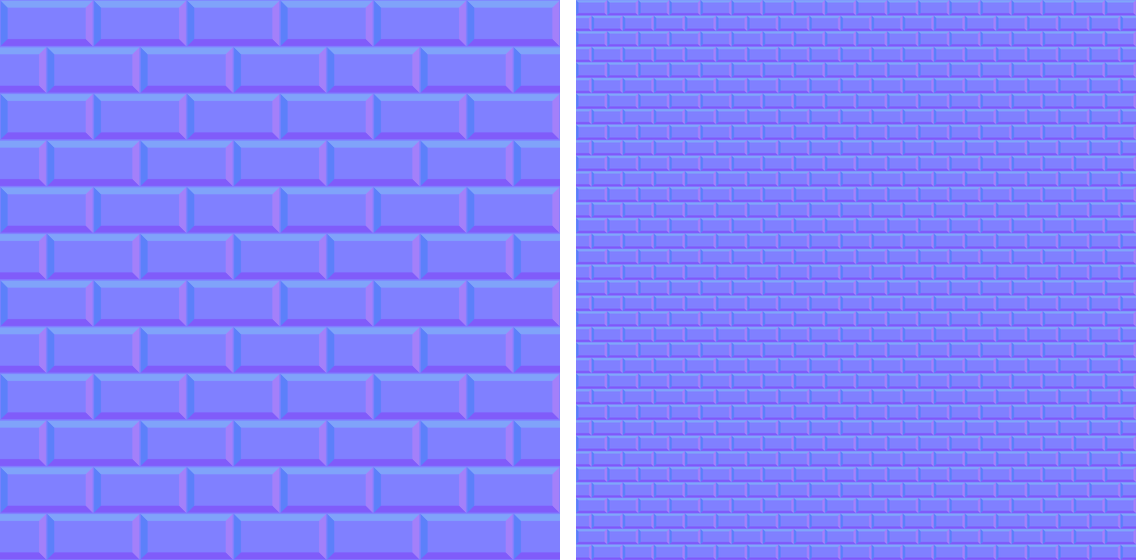
Left: one tile. Right: repeated 3 by 3.
Write a Shadertoy shader that draws this texture map.

```glsl
// Tangent-space normal map of bevelled bricks in running bond, tiling on all sides.
#define COLUMNS 6.0      // bricks across
#define ROWS 12.0        // courses down, even so the bond wraps
#define ROW_SHIFT 0.5    // offset of alternate courses, in bricks
#define JOINT 0.016      // half width of the flat joint, in course heights
#define BEVEL 0.163      // distance from cell edge to flat face
#define SOFTNESS 0.016   // half width of the rounded creases
#define SLOPE 0.29       // tangent of the bevel angle

// Position relative to the centre of its brick, in course heights.
vec2 brickPosition(vec2 uv, vec2 halfSize) {
    vec2 cell = uv * vec2(COLUMNS, ROWS);
    float shifted = 1.0 - mod(floor(cell.y), 2.0);
    cell.x += ROW_SHIFT * shifted;
    return (fract(cell) - 0.5) * 2.0 * halfSize;
}

// Smooth step centred on a crease.
float crease(float edge, float softness, float x) {
    return smoothstep(edge - softness, edge + softness, x);
}

vec3 brickNormal(vec2 p, vec2 halfSize, float softness) {
    vec2 inset = halfSize - abs(p);
    float edgeDistance = min(inset.x, inset.y);

    // Sloped band between the flat joint and the flat face
    float bevel = crease(JOINT, softness, edgeDistance)
                * (1.0 - crease(BEVEL, softness, edgeDistance));

    // Mitred corners blend the side slope into the top or bottom slope
    float mitre = crease(0.0, softness, inset.x - inset.y);
    vec2 outward = sign(p) * vec2(1.0 - mitre, mitre);
    return normalize(vec3(outward * bevel * SLOPE, 1.0));
}

void mainImage(out vec4 fragColor, in vec2 fragCoord) {
    vec2 uv = fragCoord / iResolution.xy;
    vec2 halfSize = 0.5 * vec2(ROWS / COLUMNS, 1.0);
    float pixel = ROWS / min(iResolution.x, iResolution.y);

    vec2 p = brickPosition(uv, halfSize);
    vec3 normal = brickNormal(p, halfSize, max(SOFTNESS, 0.7 * pixel));
    fragColor = vec4(0.5 + 0.5 * normal, 1.0);
}
```
